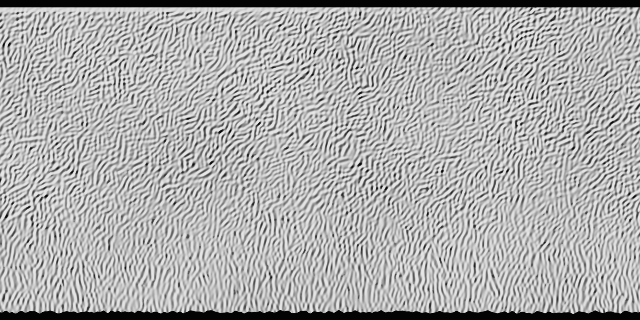
Write a Shadertoy shader that draws this texture.

```glsl
#define GRAIN_FREQUENCY 63.0   // ridges per canvas height
#define CELLS 34.0             // wave packet cells per canvas height
#define MAIN_ANGLE 0.93
#define STEEP_ANGLE 1.5
#define ANGLE_SPREAD 1.5
#define CONTRAST 0.205
#define LIGHT_TONE 0.905
#define BLACK_TONE 0.01
#define TOP_EDGE 0.977
#define BOTTOM_EDGE 0.025

const float TAU = 6.28318;

vec4 hash4(vec2 cell) {
    vec4 h = fract(cell.xyxy * vec4(0.1031, 0.1030, 0.0973, 0.1099));
    h += dot(h, h.wzxy + 33.33);
    return fract((h.xxyz + h.yzzw) * h.zywx);
}

vec2 direction(float angle) {
    return vec2(cos(angle), sin(angle));
}

float cornerSlope(vec2 cell, vec2 offset) {
    return dot(direction(TAU * hash4(cell).x), offset);
}

// Gradient noise scaled to a standard deviation near one
float gradientNoise(vec2 p) {
    vec2 cell = floor(p), f = p - cell;
    vec2 s = f * f * f * (f * (f * 6.0 - 15.0) + 10.0);
    vec2 e = vec2(0.0, 1.0);
    float low = mix(cornerSlope(cell, f), cornerSlope(cell + e.yx, f - e.yx), s.x);
    float high = mix(cornerSlope(cell + e.xy, f - e.xy), cornerSlope(cell + e.yy, f - e.yy), s.x);
    return 4.6 * mix(low, high, s.y);
}

// Wave packets with scattered directions join into a maze of short worms
float grainRelief(vec2 p) {
    vec2 q = p * CELLS;
    vec2 home = floor(q);
    float drift = 0.12 * gradientNoise(p * 4.0 + 40.0);
    float sum = 0.0, power = 0.0;
    for (int k = 0; k < 18; k++) {
        vec2 cell = home + vec2(k % 3 - 1, (k / 3) % 3 - 1);
        vec4 rnd = hash4(cell + 60.0 + 211.0 * float(k / 9));
        vec2 d = q - cell - rnd.xy;
        float window = max(0.0, 1.0 - dot(d, d));
        window *= window;

        // Direction turns upright and steadier near the bottom
        float rise = smoothstep(0.06, 0.5, cell.y / CELLS);
        float spread = ANGLE_SPREAD * mix(0.6, 1.0, rise);
        float angle = mix(STEEP_ANGLE, MAIN_ANGLE, rise) + spread * (rnd.z - 0.5);
        vec2 across = direction(angle + 0.25 * TAU);
        float frequency = GRAIN_FREQUENCY * mix(0.8, 1.2, fract(rnd.z * 17.0 + rnd.x));
        sum += window * cos(TAU * (dot(d, across) * frequency / CELLS + rnd.w));
        power += 0.5 * window * window;
    }
    return sum / sqrt(mix(power, 0.62, 0.3) + 0.01) * (1.0 + drift);
}

// Broad light ridges with narrow dark gaps
float reliefTone(float height) {
    float depth = log(1.0 + exp(3.0 * (0.75 - height))) / 3.0;
    return LIGHT_TONE - CONTRAST * depth;
}

void mainImage(out vec4 fragColor, in vec2 fragCoord) {
    vec2 p = fragCoord / iResolution.y;
    float pixel = 1.0 / iResolution.y;

    // Relief, weaker toward the bottom, with scattered deep pits
    float height = grainRelief(p) * mix(0.82, 1.08, smoothstep(0.05, 0.5, p.y));
    float pits = smoothstep(1.3, 2.2, gradientNoise(p * vec2(28.0, 40.0) + 15.0));
    height -= 1.2 * pits * (1.0 - smoothstep(-0.9, 0.0, height));
    float tone = reliefTone(height + 0.06 * gradientNoise(p * 3.0 + 80.0));

    // Pale, worn strip under the upper border, fading to the right
    float strip = smoothstep(0.960, 0.966, p.y) * (1.0 - smoothstep(0.6, 2.0, p.x));
    tone = mix(tone, 0.87, 0.85 * strip);

    // Black borders: straight above, ragged below
    float ragged = BOTTOM_EDGE + 0.0022 * gradientNoise(vec2(p.x * 60.0, 3.4));
    float inside = smoothstep(-0.5 * pixel, 0.5 * pixel, p.y - ragged)
                 * smoothstep(-0.5 * pixel, 0.5 * pixel, TOP_EDGE - p.y);
    tone = mix(BLACK_TONE, clamp(tone, 0.03, 1.0), inside);

    fragColor = vec4(vec3(tone), 1.0);
}
```
